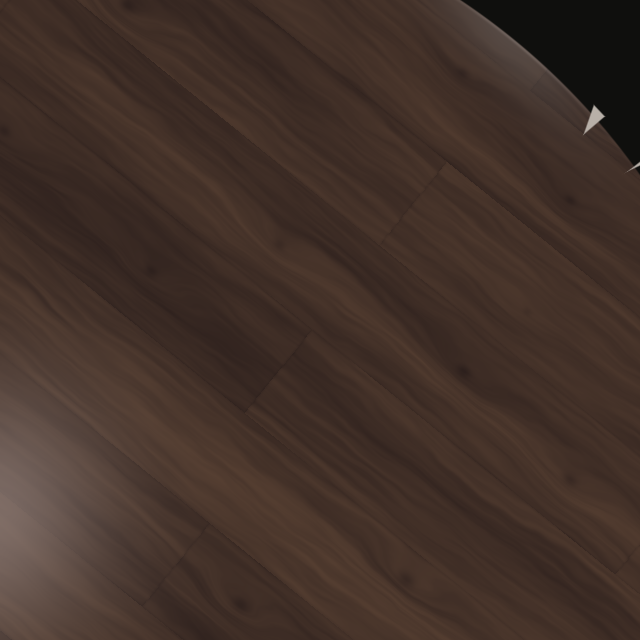
Give the GLSL for this texture, as a WebGL 1 fragment shader.

```glsl
precision highp float;
uniform vec2 u_resolution;

const vec2 PLANK = vec2(1.3, 0.168);
const vec3 DARK_WOOD = vec3(0.175, 0.125, 0.112);
const vec3 LIGHT_WOOD = vec3(0.335, 0.245, 0.192);
const vec3 GLARE = vec3(0.56, 0.49, 0.465);
const vec3 SHEEN = vec3(0.37, 0.34, 0.33);
const vec3 VOID_BLACK = vec3(0.06, 0.06, 0.052);
const vec3 CHIP_WHITE = vec3(0.72, 0.69, 0.66);

float hash(vec2 p) {
  return fract(sin(dot(p, vec2(127.1, 311.7))) * 43758.55);
}

float noise(vec2 p) {
  vec2 i = floor(p), f = fract(p);
  f = f * f * (3.0 - 2.0 * f);
  return mix(mix(hash(i), hash(i + vec2(1.0, 0.0)), f.x),
             mix(hash(i + vec2(0.0, 1.0)), hash(i + vec2(1.0, 1.0)), f.x), f.y);
}

float fbm(vec2 p) {
  float sum = 0.0, amp = 0.5;
  for (int i = 0; i < 4; i++) {
    sum += amp * noise(p);
    p = p * 2.03 + 17.3;
    amp *= 0.5;
  }
  return sum / 0.9375;
}

float bump(float x, float width) {
  return exp(-x * x / (width * width));
}

// Signed distance to the line a-b, positive on its left side
float leftOf(vec2 p, vec2 a, vec2 b) {
  vec2 d = normalize(b - a), q = p - a;
  return d.x * q.y - d.y * q.x;
}

float triangle(vec2 p, vec2 a, vec2 b, vec2 c, float aa) {
  float d = min(leftOf(p, a, b), min(leftOf(p, b, c), leftOf(p, c, a)));
  return smoothstep(-aa, aa, d);
}

// x: bend of the grain around knots, y: darkness of knot cores
vec2 knots(vec2 q, float row) {
  const float spacing = 0.34;
  vec2 result = vec2(0.0);
  float cell = floor(q.x / spacing);
  for (int i = -1; i <= 1; i++) {
    vec2 id = vec2(cell + float(i), row);
    float size = mix(0.35, 1.0, hash(id + 9.2)) * step(0.35, hash(id + 3.7));
    vec2 center = vec2((id.x + 0.2 + 0.6 * hash(id)) * spacing,
                       PLANK.y * (0.25 + 0.5 * hash(id + 5.1)));
    vec2 d = q - center;
    float halo = exp(-dot(d * d, vec2(170.0, 1100.0)));
    float core = exp(-dot(d * d, vec2(4500.0, 9000.0)) / (size * size + 0.05));
    result += size * vec2(halo * (0.035 - 0.5 * d.y), core);
  }
  return result;
}

// Wood brightness from 0 to 1; q runs along and across the boards
float woodTone(vec2 q) {
  float row = floor(q.y / PLANK.y);
  float shift = 0.1 + 0.5 * PLANK.x * (mod(row, 2.0) - 1.0)
              + 0.14 * (hash(vec2(row, 4.0)) - 0.5);
  float board = floor((q.x - shift) / PLANK.x);
  vec2 local = vec2(q.x - shift, q.y - row * PLANK.y);
  vec2 seed = 30.0 * vec2(hash(vec2(row, board)), hash(vec2(board + 7.0, row)));
  vec2 knot = knots(local, row + 13.0 * board);

  // Grain lines bent by slow waves and knots
  float wave = 0.05 * fbm(local * vec2(3.0, 9.0) + seed)
             + 0.012 * fbm(local * vec2(14.0, 30.0) + seed);
  float grain = local.y + wave + knot.x;
  float bands = fbm(vec2(local.x * 1.6, grain * 22.0) + seed);
  float streaks = fbm(vec2(local.x * 5.0, grain * 85.0) + seed);
  float rings = sin(grain * 330.0 + 7.0 * bands) * noise(local * vec2(5.0, 22.0) + seed);
  float fibre = noise(vec2(local.x * 28.0, grain * 230.0) + seed);

  float tone = 0.47 + 0.34 * (hash(seed) - 0.5) + 0.75 * (bands - 0.5)
             + 0.42 * (streaks - 0.5) + 0.07 * rings + 0.1 * (fibre - 0.5);
  tone += 0.15 * bump(q.y - 0.78, 0.11) - 0.13 * bump(q.y - 0.61, 0.06);
  tone -= 0.4 * knot.y;

  // Fine seams between boards
  float side = min(local.y, PLANK.y - local.y);
  float along = mod(local.x, PLANK.x);
  float end = min(along, PLANK.x - along);
  return tone - 0.12 * bump(min(side, end), 0.0022);
}

void main() {
  vec2 p = gl_FragCoord.xy / u_resolution;
  float aa = 1.0 / min(u_resolution.x, u_resolution.y);
  vec2 q = vec2(dot(p, vec2(0.777, -0.629)), dot(p, vec2(0.629, 0.777)) - 0.012);
  vec3 color = mix(DARK_WOOD, LIGHT_WOOD, clamp(woodTone(q), 0.02, 1.1));

  // Reflected light on the floor
  vec2 g = p - vec2(-0.02, 0.2);
  color = mix(color, GLARE, 0.78 * exp(-dot(g * g, vec2(29.0, 25.0))));
  float rim = length(p - vec2(0.133, 0.117)) - 1.06;
  float sheen = bump(rim, 0.06) * bump(p.x - 0.79, 0.12);
  color = mix(color, SHEEN, 0.6 * sheen);

  // Curved floor edge, dark gap and pale chips
  color += 0.09 * bump(rim + 0.002, 0.0025) * bump(p.x - 0.82, 0.12);
  color = mix(color, VOID_BLACK, smoothstep(-aa, aa, rim));
  float chips = triangle(p, vec2(0.912, 0.79), vec2(0.945, 0.818), vec2(0.928, 0.836), aa);
  chips += triangle(p, vec2(0.982, 0.733), vec2(1.01, 0.746), vec2(1.01, 0.755), aa);
  color = mix(color, CHIP_WHITE, min(chips, 1.0));
  gl_FragColor = vec4(color, 1.0);
}
```
